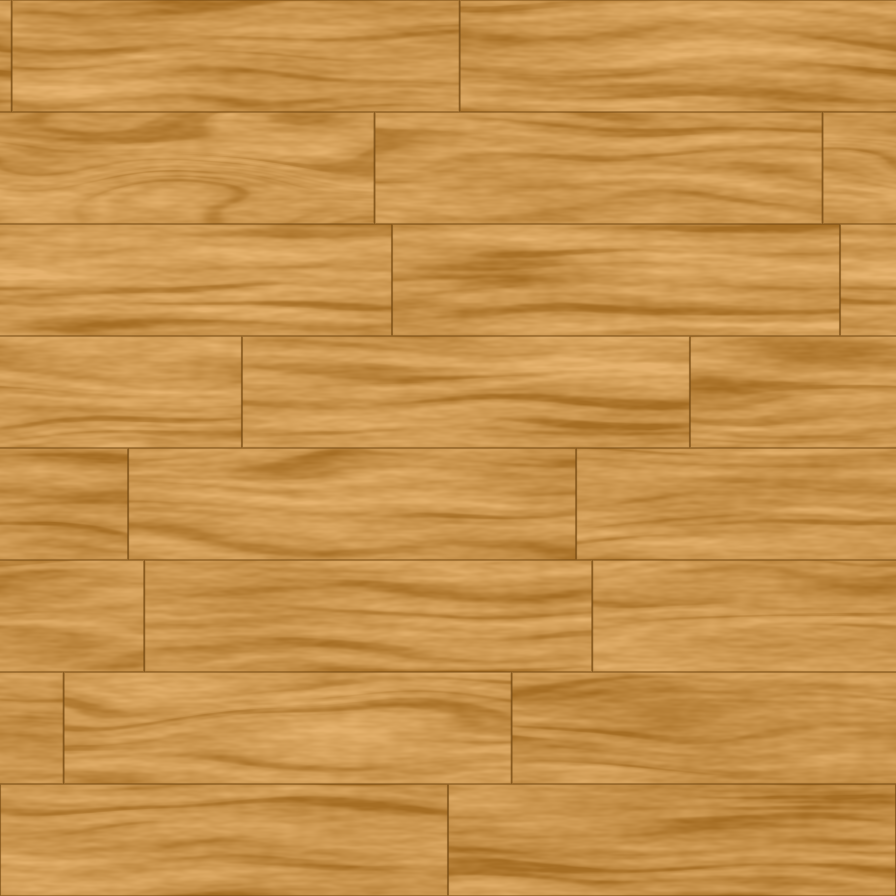
This texture is drawn by a three.js fragment shader. Its source:

```glsl
// Honey-coloured wooden floor: eight staggered rows of two planks with streaky grain.
varying vec2 vUv;

#define ROWS 8.0
#define COLUMNS 2.0
#define SEAM_HALF_WIDTH 0.0010
#define SEAM_SOFTNESS 0.0009
#define RING_DENSITY 62.0
#define STREAK_CONTRAST 0.50
#define BAND_CONTRAST 0.30
#define FIBRE_CONTRAST 0.20
#define PLANK_VARIATION 0.17

const vec3 DARK_WOOD = vec3(0.65, 0.43, 0.14);
const vec3 LIGHT_WOOD = vec3(0.90, 0.70, 0.43);
const vec3 SEAM_COLOR = vec3(0.46, 0.29, 0.07);

float hash(vec2 p) {
  return fract(sin(dot(p, vec2(127.1, 311.7))) * 43758.55);
}

vec2 gradient(vec2 cell) {
  float angle = 6.28318 * hash(cell);
  return vec2(cos(angle), sin(angle));
}

// Gradient noise, roughly -0.7 to 0.7
float noise(vec2 p) {
  vec2 i = floor(p);
  vec2 f = p - i;
  vec2 u = f * f * f * (f * (f * 6.0 - 15.0) + 10.0);
  vec2 e = vec2(1.0, 0.0);
  float low = mix(dot(gradient(i), f), dot(gradient(i + e.xy), f - e.xy), u.x);
  float high = mix(dot(gradient(i + e.yx), f - e.yx),
                   dot(gradient(i + e.xx), f - e.xx), u.x);
  return mix(low, high, u.y);
}

// Horizontal position of the first joint in each row, from the bottom up
float jointOffset(float row) {
  vec4 lower = vec4(0.0, 0.071, 0.161, 0.143);
  vec4 upper = vec4(0.270, 0.4375, 0.418, 0.013);
  vec4 pick = vec4(equal(vec4(0.0, 1.0, 2.0, 3.0), vec4(mod(row, 4.0))));
  return dot(row < 4.0 ? lower : upper, pick);
}

// Wood tone, 0 dark to 1 light, at a point within one plank
float woodTone(vec2 p, vec2 plank) {
  vec2 seed = 40.0 * vec2(hash(plank + 3.7), hash(plank + 8.3));
  float character = hash(plank + 15.1);

  // Warped growth rings: straight streaks on some planks, arches on others
  float warp = mix(1.0, 6.5, character * character);
  float ring = p.y * RING_DENSITY + warp * noise(p * vec2(4.0, 17.0) + seed);
  float streak = noise(vec2(p.x * 3.0, ring) + seed.yx);
  streak += 0.45 * noise(vec2(p.x * 6.0, ring * 2.1) + seed + 9.0);
  streak -= 0.5 * smoothstep(0.12, 0.5, -streak);

  // Broad shading and short fine fibres
  float band = noise(p * vec2(4.5, 24.0) + seed + 21.0);
  float fibre = noise(p * vec2(22.0, 170.0) + seed + 33.0);
  fibre += 0.6 * noise(p * vec2(60.0, 250.0) + seed + 47.0);

  float tone = 0.57 + PLANK_VARIATION * (hash(plank + 27.9) - 0.5);
  tone += STREAK_CONTRAST * mix(1.0, 0.7, character) * streak;
  return tone + BAND_CONTRAST * band + FIBRE_CONTRAST * fibre;
}

float seamLine(float distanceToEdge) {
  return 1.0 - smoothstep(SEAM_HALF_WIDTH - SEAM_SOFTNESS,
                          SEAM_HALF_WIDTH + SEAM_SOFTNESS, distanceToEdge);
}

void main() {
  // Plank layout, wrapping at the canvas edges
  vec2 grid = vUv * vec2(COLUMNS, ROWS);
  float row = mod(floor(grid.y), ROWS);
  grid.x -= jointOffset(row) * COLUMNS;
  vec2 plank = vec2(mod(floor(grid.x), COLUMNS), row);
  vec2 local = fract(grid);
  vec2 size = 1.0 / vec2(COLUMNS, ROWS);

  float tone = clamp(woodTone(local * size, plank), 0.0, 1.0);
  vec3 color = mix(DARK_WOOD, LIGHT_WOOD, tone);

  // Dark end joints and fainter long seams
  vec2 edge = (0.5 - abs(local - 0.5)) * size;
  float seam = max(0.80 * seamLine(edge.x), 0.62 * seamLine(edge.y));
  color = mix(color, SEAM_COLOR, seam);

  gl_FragColor = vec4(color, 1.0);
}
```
